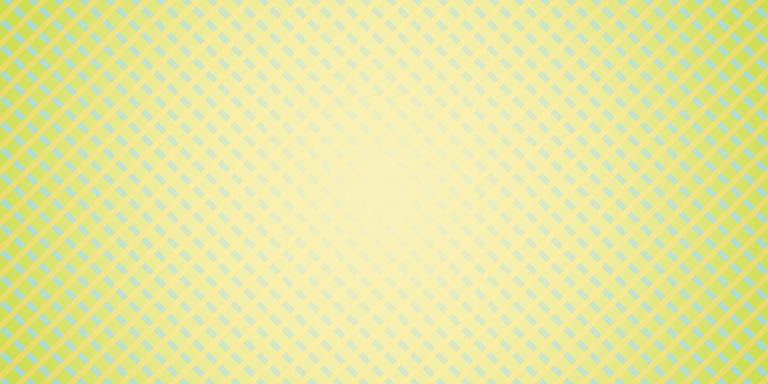
Write a WebGL 2 fragment shader that draws this background.

```glsl
#version 300 es
precision highp float;
// Diagonal gingham: blue bands falling to the right lie under yellow bands
// rising to the right, on a lime ground. A round cream glow veils the weave,
// hiding it at the centre and fading out towards the corners.

uniform vec2 u_resolution;
out vec4 outColor;

// Coverage of a repeating band centred on whole values of t.
float band(float t, float halfWidth, float blur) {
    float d = abs(fract(t + 0.5) - 0.5);
    return 1.0 - smoothstep(halfWidth - blur, halfWidth + blur, d);
}

void main() {
    // Canvas heights, measured from the upper left corner
    vec2 p = gl_FragCoord.xy / u_resolution.y;
    p.y = 1.0 - p.y;
    float aspect = u_resolution.x / u_resolution.y;
    float radius = length(p - 0.5 * vec2(aspect, 1.0));
    float reach = 0.5 * length(vec2(aspect, 1.0));

    // Ground and yellow bands both deepen outwards
    float deepen = smoothstep(0.3, 1.0, radius / reach);
    vec3 color = mix(vec3(0.92, 0.92, 0.56), vec3(0.79, 0.865, 0.30), deepen);
    vec3 yellow = mix(vec3(1.0, 0.91, 0.50), vec3(0.91, 0.85, 0.38), deepen);
    vec3 blue = vec3(0.64, 0.85, 0.82);

    // Fifteen bands per canvas height in each direction
    float blur = 15.0 / u_resolution.y;
    float falling = band((p.x - p.y) * 15.0 - 0.25, 0.165, blur);
    float rising = band((p.x + p.y) * 15.0 - 0.75, 0.165, blur);
    color = mix(color, blue, falling);
    color = mix(color, yellow, rising * 0.95);

    // Cream glow
    float glow = clamp(1.0 - radius / reach, 0.0, 1.0);
    color = mix(color, vec3(0.98, 0.95, 0.745), glow);

    outColor = vec4(color, 1.0);
}
```
